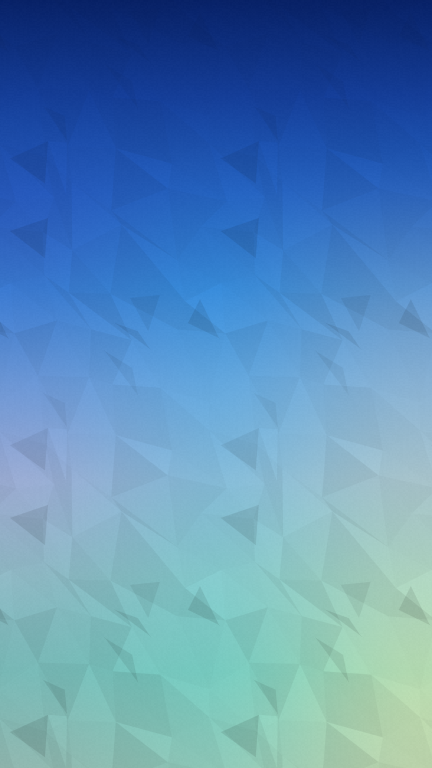
Give the GLSL for this background, as a Shadertoy shader.

```glsl
// A tall blue-to-mint gradient with soft side glows, overlaid by faint low-poly facets.
// The facets are a jittered triangle mesh that repeats on a tile, plus a few
// stronger accent triangles wrapped on the same tile. Lengths: canvas width = 100.

const vec2 TILE = vec2(48.8, 66.4);
const vec2 CELLS = vec2(5.0, 6.0);

// Vertical colours, evenly spaced from top to bottom
const vec3 RAMP[9] = vec3[9](
    vec3(0.03, 0.13, 0.40), vec3(0.08, 0.24, 0.59), vec3(0.14, 0.38, 0.74),
    vec3(0.21, 0.53, 0.83), vec3(0.38, 0.65, 0.86), vec3(0.50, 0.72, 0.83),
    vec3(0.50, 0.77, 0.78), vec3(0.45, 0.78, 0.74), vec3(0.54, 0.77, 0.71));

// Accent triangles, three corners each, and their brightness
const int ACCENTS = 8;
const vec2 CORNERS[24] = vec2[24](
    vec2(2.3, 8.3), vec2(11.1, 12.3), vec2(10.4, 2.5),
    vec2(2.3, 57.9), vec2(11.1, 60.9), vec2(10.4, 51.6),
    vec2(46.3, 42.1), vec2(50.7, 33.1), vec2(43.5, 36.6),
    vec2(26.6, 36.6), vec2(31.9, 34.7), vec2(34.7, 30.6),
    vec2(30.1, 42.4), vec2(37.0, 43.1), vec2(34.3, 34.7),
    vec2(24.3, 30.1), vec2(30.6, 26.2), vec2(31.9, 19.9),
    vec2(10.0, 20.4), vec2(15.0, 18.1), vec2(15.5, 12.5),
    vec2(11.1, 12.3), vec2(15.5, 12.0), vec2(15.3, 0.0));
const float ACCENT_LIGHT[8] = float[8](-1.0, -0.9, -0.9, -0.9, -0.6, -0.8, -0.8, 0.5);

float hash(vec2 p) {
    return fract(sin(dot(p, vec2(127.1, 311.7))) * 43758.5453);
}

float cross2(vec2 a, vec2 b) {
    return a.x * b.y - a.y * b.x;
}

float edgeDistance(vec2 p, vec2 a, vec2 b) {
    return cross2(normalize(b - a), p - a);
}

// Smooth coverage of a triangle of either winding
float triangle(vec2 p, vec2 a, vec2 b, vec2 c, float blur) {
    float side = sign(cross2(b - a, c - a));
    float inside = min(side * edgeDistance(p, a, b),
                   min(side * edgeDistance(p, b, c), side * edgeDistance(p, c, a)));
    return smoothstep(-blur, blur, inside);
}

// Mesh corner, jittered identically in every tile
vec2 meshVertex(vec2 id) {
    vec2 key = mod(id, CELLS);
    vec2 jitter = vec2(hash(key + 3.1), hash(key + 17.7)) - 0.5;
    return (id + 0.8 * jitter) * TILE / CELLS;
}

// Random shade of the mesh facet under p, from -0.5 to 0.5
float meshShade(vec2 p, float blur) {
    vec2 home = floor(p * CELLS / TILE);
    float total = 0.0, weight = 0.0001;
    for (int j = -1; j <= 1; j++)
    for (int i = -1; i <= 1; i++) {
        vec2 id = home + vec2(i, j);
        vec2 key = mod(id, CELLS);
        vec2 lowRight = meshVertex(id + vec2(1, 0));
        vec2 upLeft = meshVertex(id + vec2(0, 1));
        float lower = triangle(p, meshVertex(id), lowRight, upLeft, blur);
        float upper = triangle(p, meshVertex(id + 1.0), upLeft, lowRight, blur);
        total += lower * (hash(key + 41.3) - 0.5) + upper * (hash(key + 73.9) - 0.5);
        weight += lower + upper;
    }
    return total / weight;
}

// Sum of the accent triangles, each wrapped around its own centre
float accentShade(vec2 p, float blur) {
    float shade = 0.0;
    for (int i = 0; i < ACCENTS; i++) {
        vec2 a = CORNERS[3 * i], b = CORNERS[3 * i + 1], c = CORNERS[3 * i + 2];
        vec2 centre = (a + b + c) / 3.0;
        vec2 q = p - centre;
        q -= TILE * floor(q / TILE + 0.5);
        shade += ACCENT_LIGHT[i] * triangle(q, a - centre, b - centre, c - centre, blur);
    }
    return shade;
}

float glow(vec2 uv, vec2 centre, vec2 radius) {
    vec2 d = (uv - centre) / radius;
    return exp(-dot(d, d));
}

vec3 background(vec2 uv) {
    float depth = clamp(1.0 - uv.y, 0.0, 1.0) * 8.0;
    int stop = min(int(depth), 7);
    vec3 colour = mix(RAMP[stop], RAMP[stop + 1], depth - float(stop));
    // Pale right side and violet left side, fading out toward the top
    float right = smoothstep(0.45, 1.0, uv.x) * (1.0 - smoothstep(0.58, 0.82, uv.y));
    float left = (1.0 - smoothstep(0.0, 0.55, uv.x)) * (1.0 - smoothstep(0.65, 0.88, uv.y));
    colour += right * vec3(0.15, 0.04, -0.04) + left * vec3(0.01, -0.07, -0.04);
    colour += glow(uv, vec2(0.0, 0.37), vec2(0.35, 0.13)) * vec3(0.08, 0.01, 0.02);
    colour += glow(uv, vec2(1.0, 0.11), vec2(0.30, 0.11)) * vec3(0.09, 0.02, -0.02);
    return colour;
}

void mainImage(out vec4 fragColor, in vec2 fragCoord) {
    vec2 uv = fragCoord / iResolution.xy;
    vec2 p = 100.0 * fragCoord / iResolution.x;
    float blur = 70.0 / iResolution.x;

    // Facets fade at the top and in a band across the middle
    float contrast = mix(1.0, 0.35, smoothstep(0.68, 0.95, uv.y));
    contrast *= 1.0 - 0.5 * exp(-pow(abs(uv.y - 0.47) / 0.08, 2.0));
    float shade = 0.08 * meshShade(p, blur) + 0.10 * accentShade(p, blur);
    float grain = hash(floor(p * 3.0)) - 0.5;

    vec3 colour = background(uv) * (1.0 + contrast * shade) + 0.012 * grain;
    fragColor = vec4(clamp(colour, 0.0, 1.0), 1.0);
}
```
